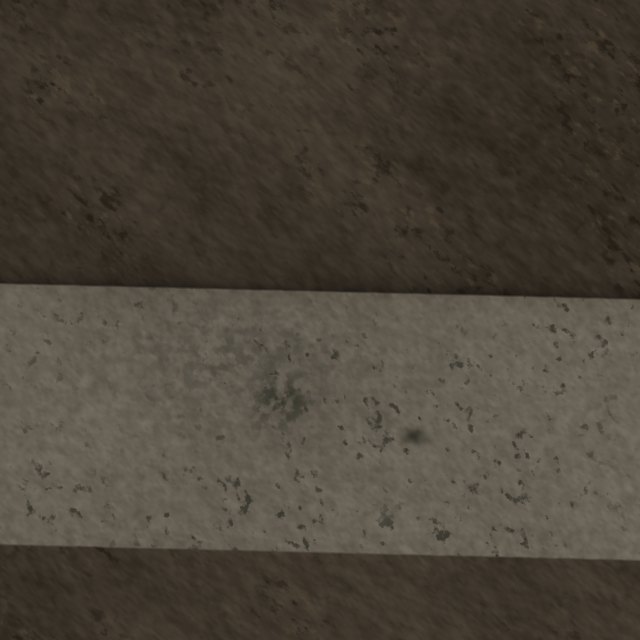
Write a Shadertoy shader that draws this texture.

```glsl
// A pale, slightly tilted stone band lies across dark brown, diagonally grained ground.
// The band is a sloped slab; layered value noise gives the grain, mottling and wear,
// with one granular stain, one dark pit and scattered faint specks on the stone.

const vec3 GROUND_DARK  = vec3(0.160, 0.134, 0.100);
const vec3 GROUND_LIGHT = vec3(0.302, 0.268, 0.222);
const vec3 STONE_DARK   = vec3(0.315, 0.291, 0.250);
const vec3 STONE_LIGHT  = vec3(0.487, 0.456, 0.412);
const vec3 STAIN_COLOR  = vec3(0.190, 0.190, 0.155);
const vec3 OCHRE        = vec3(0.360, 0.305, 0.230);

const float BAND_TOP    = 0.557;   // band edges at the left side
const float BAND_BOTTOM = 0.149;
const float BAND_SLOPE  = -0.0245;
const float EDGE_SOFT   = 0.0026;
const float EDGE_WOBBLE = 0.0008;
const float GRAIN_ANGLE = -0.72;   // radians, down to the right
const vec2  STAIN_POS   = vec2(0.440, 0.375);
const vec2  PIT_POS     = vec2(0.645, 0.319);

float hash(vec2 p) {
    return fract(sin(dot(p, vec2(127.1, 311.7))) * 43758.5453);
}

float noise(vec2 p) {
    vec2 i = floor(p), f = fract(p);
    f = f * f * (3.0 - 2.0 * f);
    return mix(mix(hash(i), hash(i + vec2(1, 0)), f.x),
               mix(hash(i + vec2(0, 1)), hash(i + vec2(1, 1)), f.x), f.y);
}

float fbm(vec2 p) {
    float sum = 0.0, amp = 0.533;
    for (int i = 0; i < 4; i++) {
        sum += amp * noise(p);
        p = mat2(1.6, 1.2, -1.2, 1.6) * p + 17.3;
        amp *= 0.5;
    }
    return sum;
}

// Soft round patch: 1 at the centre, fading with distance
float patchAt(vec2 p, vec2 center, vec2 radius) {
    vec2 d = (p - center) / radius;
    return exp(-dot(d, d));
}

vec3 groundColor(vec2 p, vec2 grain, float aboveBand) {
    // Fine grain stretched along the diagonal, over broad tonal drift
    float fine = noise(grain * vec2(85.0, 210.0));
    float streaks = fbm(grain * vec2(38.0, 85.0));
    float broad = fbm(grain * vec2(4.0, 9.0) + 4.0);
    float tone = 0.48 + 0.55 * (streaks - 0.5) + 0.55 * (broad - 0.5) + 0.24 * (fine - 0.5);

    // Worn light area in the middle, darker corners
    tone += 0.20 * patchAt(p, vec2(0.42, 0.86), vec2(0.16, 0.17));
    tone -= 0.18 * patchAt(p, vec2(0.88, 0.80), vec2(0.22, 0.20));
    tone -= 0.16 * patchAt(p, vec2(0.22, 0.99), vec2(0.20, 0.05));
    tone += 0.08 * step(p.y, 0.3);

    // Small dark pits and ochre flecks gather in loose groups
    float group = smoothstep(0.40, 0.68, fbm(grain * vec2(6.0, 10.0) + 71.0));
    float pits = smoothstep(0.56, 0.80, fbm(grain * vec2(55.0, 95.0) + 31.0));
    float flecks = smoothstep(0.58, 0.82, fbm(grain * vec2(48.0, 95.0) + 53.0));
    vec3 color = mix(GROUND_DARK, GROUND_LIGHT, clamp(tone, 0.0, 1.0));
    color = mix(color, GROUND_DARK * 0.75, (0.2 + 0.5 * group) * pits);
    color = mix(color, OCHRE, (0.1 + 0.35 * group) * flecks);

    // Contact shadow along the upper edge of the band
    float above = max(aboveBand, 0.0);
    float shadow = 0.30 * exp(-above / 0.010) + 0.13 * exp(-above / 0.06);
    return color * (1.0 - shadow * step(0.3, p.y));
}

vec3 stoneColor(vec2 p, vec2 grain, float aboveBand) {
    // Granular mottling over gentle broad drift
    float fine = noise(grain * vec2(130.0, 210.0));
    float mottle = fbm(grain * vec2(60.0, 80.0) + 9.0);
    float broad = fbm(p * 6.0 + 21.0);
    float tone = 0.52 + 0.56 * (mottle - 0.5) + 0.30 * (broad - 0.5) + 0.24 * (fine - 0.5);
    tone -= 0.22 * exp(aboveBand / 0.030);
    tone -= 0.10 * patchAt(p, vec2(0.40, 0.43), vec2(0.20, 0.10));
    vec3 color = mix(STONE_DARK, STONE_LIGHT, clamp(tone, 0.0, 1.0));

    // Stain and wear are built of small dark grains
    float grains = smoothstep(0.36, 0.68, fbm(p * 75.0 + 2.0));
    float stain = (0.15 + 0.75 * grains) * patchAt(p, STAIN_POS, vec2(0.053, 0.047));
    float wear = 0.32 * grains * patchAt(p, vec2(0.38, 0.44), vec2(0.19, 0.09));

    // Faint specks, thicker in some regions, and one compact pit
    float region = smoothstep(0.35, 0.65, fbm(p * 5.0 + 63.0));
    float specks = smoothstep(0.64, 0.82, fbm(grain * vec2(60.0, 75.0) + 87.0));
    specks *= 0.25 + 0.55 * region;
    vec2 ragged = p + 0.010 * (vec2(noise(p * 90.0), noise(p * 90.0 + 40.0)) - 0.5);
    float pit = 0.95 * patchAt(ragged, PIT_POS, vec2(0.017, 0.011));
    float dirt = max(max(stain, wear), max(pit, specks));
    return mix(color, STAIN_COLOR, dirt);
}

void mainImage(out vec4 fragColor, in vec2 fragCoord) {
    vec2 p = fragCoord / iResolution.xy;
    float c = cos(GRAIN_ANGLE), s = sin(GRAIN_ANGLE);
    vec2 grain = vec2(c * p.x + s * p.y, c * p.y - s * p.x);

    // Signed heights over the two tilted band edges
    float height = p.y - BAND_SLOPE * p.x + EDGE_WOBBLE * (noise(p * 60.0) - 0.5);
    float aboveBand = height - BAND_TOP;
    float outside = max(aboveBand, BAND_BOTTOM - height);
    float soft = max(EDGE_SOFT, 1.0 / iResolution.y);
    float band = 1.0 - smoothstep(-soft, soft, outside);

    vec3 color = mix(groundColor(p, grain, aboveBand), stoneColor(p, grain, aboveBand), band);
    fragColor = vec4(color, 1.0);
}
```
